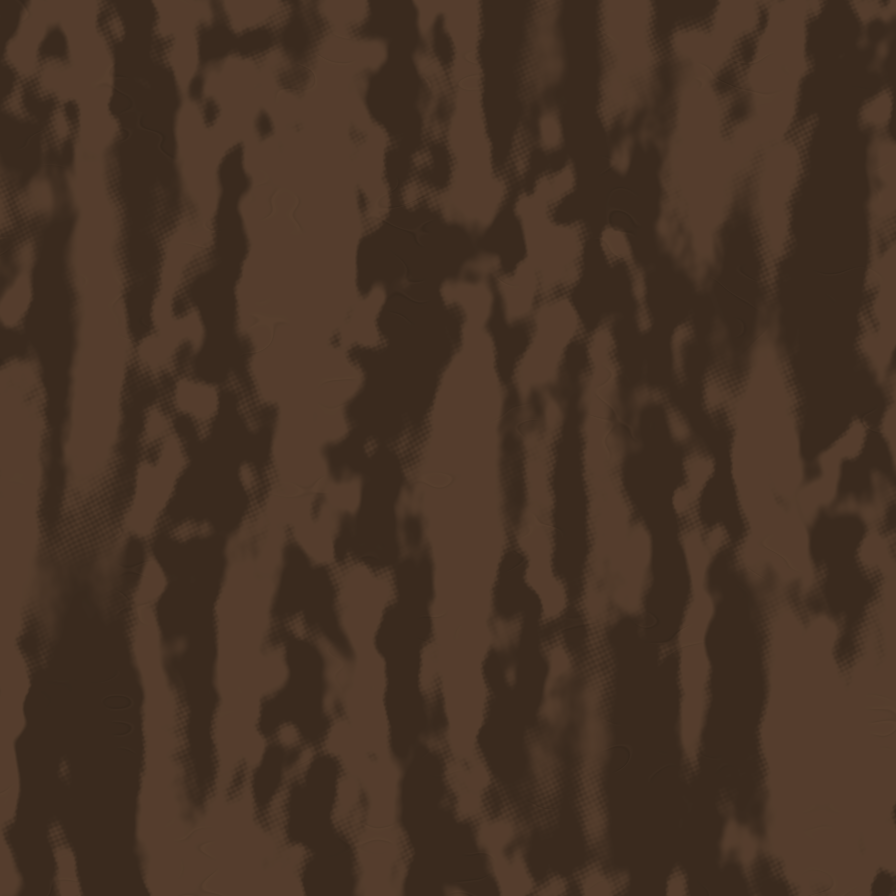
A Shadertoy shader for this texture:

```glsl
const vec3 DARK_BARK = vec3(0.226, 0.165, 0.118);
const vec3 LIGHT_BARK = vec3(0.332, 0.241, 0.176);
const vec2 STREAK_SCALE = vec2(14.0, 1.9);
const vec2 FINE_STREAK_SCALE = vec2(27.0, 6.0);
const vec2 BLOTCH_SCALE = vec2(27.0, 18.0);
const vec2 SPECK_SCALE = vec2(50.0, 34.0);
const float BROAD_WEIGHT = 0.22;
const float FINE_WEIGHT = 0.36;
const float BLOTCH_WEIGHT = 0.85;
const float SPECK_WEIGHT = 0.3;
const float RAGGED_WEIGHT = 0.07;
const float LIGHT_BIAS = 0.015;
const float CRISP_EDGE = 0.1;
const float SOFT_EDGE = 0.24;
const float WEAVE_PERIOD = 0.0062;
const float WEAVE_STRENGTH = 0.24;
const float CREASE_STRENGTH = 0.3;
const float TAU = 6.2831853;

// Unit gradient chosen by an integer hash of the lattice cell
vec2 gradient(vec2 cell) {
    uvec2 q = uvec2(ivec2(cell)) * uvec2(1597334673u, 3812015801u);
    uint h = (q.x ^ q.y) * 1597334673u;
    h = (h ^ (h >> 15)) * 2246822519u;
    h ^= h >> 13;
    float angle = TAU * float(h & 65535u) / 65536.0;
    return vec2(cos(angle), sin(angle));
}

float gradientNoise(vec2 p) {
    vec2 cell = floor(p);
    vec2 f = p - cell;
    vec2 u = f * f * f * (f * (f * 6.0 - 15.0) + 10.0);
    vec2 e = vec2(1.0, 0.0);
    float a = dot(gradient(cell), f);
    float b = dot(gradient(cell + e.xy), f - e.xy);
    float c = dot(gradient(cell + e.yx), f - e.yx);
    float d = dot(gradient(cell + e.xx), f - e.xx);
    return mix(mix(a, b, u.x), mix(c, d, u.x), u.y);
}

// Height of the bark: long upright streaks broken by blotches and specks
float barkHeight(vec2 p, float broken) {
    p.x += 0.012 * gradientNoise(p * vec2(4.0, 5.0) + 31.7);
    p.x += 0.007 * gradientNoise(p * vec2(14.0, 24.0) + 73.2);
    float streaks = gradientNoise(p * STREAK_SCALE + 5.3);
    float broad = gradientNoise(p * vec2(5.0, 2.6) + 47.1);
    float fine = gradientNoise(p * FINE_STREAK_SCALE + 19.6);
    float blotches = gradientNoise(p * BLOTCH_SCALE + 88.4);
    float specks = gradientNoise(p * SPECK_SCALE + 36.8);
    float ragged = gradientNoise(p * vec2(95.0, 60.0) + 14.2);
    return streaks + BROAD_WEIGHT * broad + FINE_WEIGHT * fine
         + broken * (BLOTCH_WEIGHT * blotches + SPECK_WEIGHT * specks)
         + RAGGED_WEIGHT * ragged + LIGHT_BIAS;
}

// Tiny slanted weave that roughens the transitions
float weave(vec2 p) {
    p += 0.003 * vec2(gradientNoise(p * 25.0 + 12.5), gradientNoise(p * 25.0 + 95.3));
    vec2 slanted = vec2(p.x + 0.45 * p.y, p.y - 0.5 * p.x) * TAU / WEAVE_PERIOD;
    return sin(slanted.x) * 0.4 + sin(slanted.y) * 0.6;
}

// Rare thin embossed wrinkles: a dark line beside a light one
float creases(vec2 p) {
    float line = gradientNoise(p * vec2(20.0, 34.0) + 67.4) / 0.04;
    float rare = smoothstep(0.22, 0.42, gradientNoise(p * 13.0 + 81.6));
    return -line * exp(-line * line) * rare;
}

void mainImage(out vec4 fragColor, in vec2 fragCoord) {
    vec2 p = fragCoord / iResolution.y;
    float broken = smoothstep(-0.3, 0.2, gradientNoise(p * vec2(6.5, 3.5) + 61.9));
    float height = barkHeight(p, broken);

    // Edges vary from crisp to smeared
    float smear = smoothstep(0.0, 0.4, gradientNoise(p * vec2(7.0, 5.0) + 23.8));
    float edge = mix(CRISP_EDGE, SOFT_EDGE, max(smear, 0.4 * broken));
    float tone = smoothstep(-edge, edge, height);

    // Weave shows only where the two tones meet
    float transition = 4.0 * tone * (1.0 - tone);
    float patchy = smoothstep(-0.3, 0.2, gradientNoise(p * 11.0 + 54.6));
    tone += WEAVE_STRENGTH * transition * patchy * weave(p);
    tone += CREASE_STRENGTH * creases(p);

    vec3 bark = mix(DARK_BARK, LIGHT_BARK, clamp(tone, -0.15, 1.08));
    fragColor = vec4(bark, 1.0);
}
```
